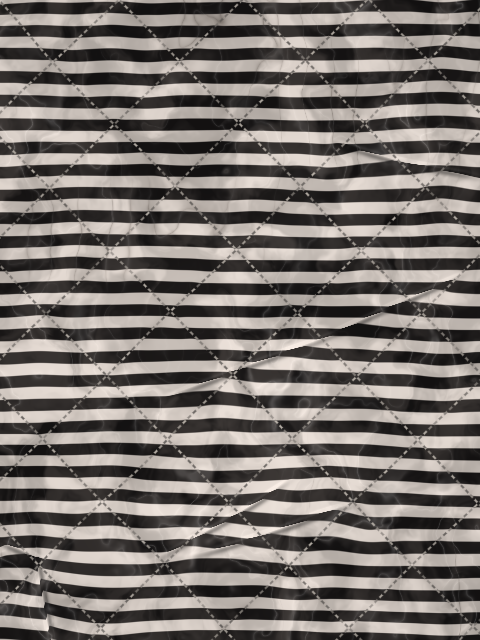
A WebGL 2 fragment shader for this texture:

```glsl
#version 300 es
precision highp float;
// Quilted glossy fabric: dark and pale horizontal stripes, bent by soft noise
// and a few pulled folds, crossed by a diamond lattice of dashed stitching.
// Warped ridged noise supplies the crinkled sheen of the film on top.
uniform vec2 u_resolution;
out vec4 fragColor;

const float STRIPE_COUNT = 20.57;              // stripes per canvas width
const vec2 DIAMOND = vec2(0.2604, 0.2622);     // lattice period
const vec2 LATTICE_ORIGIN = vec2(0.491, 0.521);
const float DASHES = 13.0;                     // stitches per diamond side

const vec3 INK_DEEP = vec3(0.075, 0.068, 0.068);
const vec3 INK_SHEEN = vec3(0.25, 0.23, 0.22);
const vec3 CLOTH_SHADE = vec3(0.69, 0.66, 0.635);
const vec3 CLOTH_LIGHT = vec3(0.90, 0.86, 0.83);
const vec3 GLINT = vec3(0.80, 0.77, 0.73);

// Each fold runs from xy to zw
const vec4 FOLDS[7] = vec4[7](
  vec4(0.36, 0.825, 0.68, 0.700), vec4(0.66, 0.708, 0.96, 0.575),
  vec4(0.33, 1.165, 0.60, 1.005), vec4(0.40, 1.160, 0.74, 1.050),
  vec4(0.00, 1.125, 0.09, 1.165), vec4(0.105, 1.36, 0.075, 1.15),
  vec4(0.70, 0.300, 1.00, 0.375));

float hash(vec2 p) {
  vec3 q = fract(p.xyx * vec3(0.1031, 0.103, 0.0973));
  q += dot(q, q.yzx + 33.33);
  return fract((q.x + q.y) * q.z);
}

float noise(vec2 p) {
  vec2 i = floor(p), f = fract(p);
  f = f * f * (3.0 - 2.0 * f);
  return mix(mix(hash(i), hash(i + vec2(1, 0)), f.x),
             mix(hash(i + vec2(0, 1)), hash(i + vec2(1, 1)), f.x), f.y);
}

float fbm(vec2 p) {
  float sum = 0.0, gain = 0.53;
  for (int i = 0; i < 4; i++) {
    sum += gain * noise(p);
    p = mat2(1.6, 1.2, -1.2, 1.6) * p + 7.3;
    gain *= 0.5;
  }
  return sum;
}

float ridge(float n, float sharpness) {
  return pow(1.0 - abs(2.0 * n - 1.0), sharpness);
}

// x: signed distance to the fold line, y: fade toward both ends
vec2 foldField(vec2 p, vec4 fold) {
  vec2 dir = fold.zw - fold.xy, rel = p - fold.xy;
  float along = dot(rel, dir) / dot(dir, dir);
  float side = (dir.x * rel.y - dir.y * rel.x) / length(dir);
  float fade = smoothstep(-0.1, 0.25, along) * smoothstep(1.1, 0.75, along);
  return vec2(side, fade);
}

// Distance from the nearest lattice line
float seamDistance(float across) {
  return abs(fract(across + 0.5) - 0.5) * DIAMOND.x * 0.707;
}

// Coverage of one row of stitches
float stitches(float across, float along, float aa) {
  float pitch = DIAMOND.x * 0.707 / DASHES;
  float dash = (abs(fract(along * DASHES) - 0.5) - 0.29) * pitch;
  float edge = max(seamDistance(across) - 0.0021, dash);
  float wear = 0.45 + 0.55 * hash(floor(vec2(along * DASHES, across + 0.5)) + 60.0);
  return wear * smoothstep(aa, -aa, edge);
}

void main() {
  vec2 p = vec2(gl_FragCoord.x, u_resolution.y - gl_FragCoord.y) / u_resolution.x;
  float aa = 0.8 / u_resolution.x;

  // Diamond lattice, gently sheared and wobbled
  vec2 wobble = vec2(noise(p * 6.0), noise(p * 6.0 + 40.0)) - 0.5;
  vec2 cell = p - LATTICE_ORIGIN + 0.008 * wobble;
  cell.x += 0.03 * cell.y;
  cell /= DIAMOND;
  float diagA = cell.x + cell.y, diagB = cell.x - cell.y;
  float seam = min(seamDistance(diagA), seamDistance(diagB));
  float pucker = exp(-seam / 0.014);

  // Folds pull the stripes and cast a lit edge beside a shadow
  float pull = 0.0, foldShade = 0.0;
  for (int i = 0; i < 7; i++) {
    vec2 f = foldField(p + 0.012 * wobble, FOLDS[i]);
    float below = smoothstep(-0.003, 0.003, f.x);
    pull += 0.013 * f.y * below * exp(-abs(f.x) / 0.05);
    foldShade += f.y * (exp(-pow((f.x + 0.004) / 0.004, 2.0))
                      - 1.3 * exp(-pow((f.x - 0.005) / 0.006, 2.0)));
  }

  // Stripes
  float slack = mix(0.010, 0.022, smoothstep(0.75, 1.2, p.y));
  float bend = slack * (noise(p * vec2(4.5, 5.0) + 3.0) - 0.5)
             + 0.006 * (noise(p * vec2(13.0, 9.0)) - 0.5)
             + 0.004 * pucker * (noise(p * 38.0) - 0.5);
  float row = (p.y + bend + pull) * STRIPE_COUNT - 0.32;
  float fromInk = abs(fract(row + 0.5) - 0.5) - 0.25;
  float cloth = smoothstep(-aa, aa, fromInk / STRIPE_COUNT);

  // Crinkled film sheen
  vec2 swirl = vec2(fbm(p * 9.0 + 11.0), fbm(p * 9.0 + 27.0));
  float film = fbm(p * vec2(17.0, 11.0) + 3.0 * swirl);
  float patches = smoothstep(0.28, 0.72, film);
  float streaks = ridge(noise(p * vec2(24.0, 12.0) + 4.0 * swirl), 9.0) * noise(p * 7.0 + 5.0);
  float creases = ridge(noise(p * vec2(19.0, 2.5) + 0.8 * swirl), 22.0)
                * smoothstep(0.45, 0.8, noise(p * 4.0 + 19.0));
  float relief = noise(p * vec2(5.0, 8.0) + 71.0) - 0.5;

  vec3 ink = mix(INK_DEEP, INK_SHEEN, clamp(0.75 * patches + 0.4 * relief, 0.0, 1.0));
  ink += 0.20 * streaks + 0.10 * creases + 0.07 * max(foldShade, 0.0);
  vec3 pale = mix(CLOTH_SHADE, CLOTH_LIGHT, clamp(0.2 + 0.8 * patches + 0.4 * relief, 0.0, 1.0));
  pale += 0.06 * streaks - 0.16 * creases - 0.10 * pucker * noise(p * 45.0);
  pale *= 1.0 + 0.28 * min(foldShade, 0.25);
  vec3 color = mix(ink, pale, cloth);

  // Stitches glint on the ink and read as dark holes on the cloth
  float thread = max(stitches(diagA, diagB, aa), stitches(diagB, diagA, aa));
  color = mix(color, mix(GLINT, CLOTH_SHADE * 0.5, cloth), thread * 0.85);

  // Soft falloff toward the upper corners
  float corner = length((p - vec2(0.5, 0.75)) * vec2(0.8, 0.7));
  color *= 1.02 - 0.22 * corner * corner;
  fragColor = vec4(clamp(color, 0.0, 1.0), 1.0);
}
```
